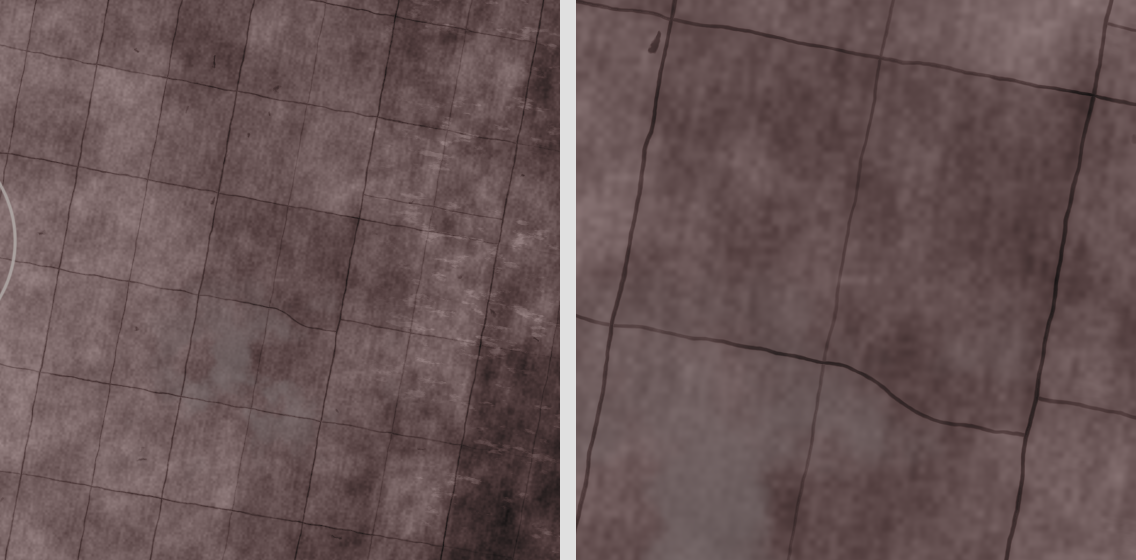
Left, the full canvas; right, a detail of the centre.
This texture is drawn by a Shadertoy shader. Its source:

```glsl
const vec2 PITCH = vec2(0.1295, 0.1895);   // slab size
const vec2 OFFSET = vec2(0.065, 0.082);    // first joint
const float COLUMN_LEAN = 0.185;
const float ROW_LEAN = 0.195;
const float ROW_FANNING = 0.024;           // rows flatten downwards
const float JOINT_WIDTH = 0.0011;
const float JOINT_DEPTH = 0.19;
const float LIGHT_TONE = 0.476;
const float DARK_TONE = 0.376;
const float SLAB_VARIATION = 0.04;
const float CLOUD_STRENGTH = 0.19;
const float MOTTLE_STRENGTH = 0.17;
const float GRAIN_STRENGTH = 0.06;
const int MARK_COUNT = 22;
const vec3 WARM_CAST = vec3(0.0, -0.080, -0.079);
const vec3 PALE_STAIN = vec3(0.465, 0.430, 0.432);
const vec3 RING_COLOR = vec3(0.68, 0.65, 0.64);
const vec2 RING_CENTER = vec2(-0.175, 0.430);
const float RING_RADIUS = 0.202;
const float RING_WIDTH = 0.0028;

float hash(vec2 p) {
    vec3 q = fract(p.xyx * 0.1031);
    q += dot(q, q.yzx + 33.33);
    return fract((q.x + q.y) * q.z);
}

float noise(vec2 p) {
    vec2 i = floor(p), f = fract(p);
    f = f * f * (3.0 - 2.0 * f);
    return mix(mix(hash(i), hash(i + vec2(1, 0)), f.x),
               mix(hash(i + vec2(0, 1)), hash(i + vec2(1, 1)), f.x), f.y);
}

float fbm(vec2 p) {
    float sum = 0.0, amp = 0.516;
    for (int i = 0; i < 5; i++) {
        sum += amp * noise(p);
        p = mat2(1.6, 1.2, -1.2, 1.6) * p + 7.3;
        amp *= 0.5;
    }
    return sum;
}

// Coverage of a thin line at distance d
float stroke(float d, float width, float px) {
    return 1.0 - smoothstep(width - px, width + px, d);
}

// Soft mask of a block of slabs
float block(vec2 g, vec2 lo, vec2 hi) {
    vec2 m = smoothstep(lo - 0.03, lo + 0.03, g) * (1.0 - smoothstep(hi - 0.03, hi + 0.03, g));
    return m.x * m.y;
}

void mainImage(out vec4 fragColor, in vec2 fragCoord) {
    vec2 p = fragCoord / iResolution.xy;
    p.y = 1.0 - p.y;                       // measured downwards
    float px = 1.0 / min(iResolution.x, iResolution.y);

    // Leaning slab grid with slightly rough joints
    vec2 lean = vec2(COLUMN_LEAN * p.y, (ROW_FANNING * p.y - ROW_LEAN) * p.x);
    vec2 grid = (p + lean - OFFSET) / PITCH;
    vec2 wander = vec2(fbm(p * 40.0), fbm(p * 40.0 + 40.0)) - 0.5;
    vec2 g = grid + wander * vec2(0.035, 0.03);
    float sag = smoothstep(4.05, 4.6, g.x) * step(g.x, 5.0);
    g.y -= 0.12 * sag * (1.0 - smoothstep(0.2, 0.5, abs(g.y - 2.1)));
    vec2 slab = floor(g);

    // Broad shading, darker to the right
    float edge = smoothstep(6.85, 7.2, grid.x);
    float tone = mix(LIGHT_TONE, DARK_TONE, smoothstep(0.05, 0.75, p.x));
    tone += 0.03 * (p.y - 0.4) * (1.0 - p.x);
    tone -= edge * mix(0.025, 0.105, smoothstep(0.5, 0.75, p.y));
    tone -= 0.05 * edge * (1.0 - smoothstep(0.1, 0.25, p.y));
    tone += SLAB_VARIATION * (hash(slab + 31.0) - 0.5);
    tone -= 0.060 * block(g, vec2(1, -2), vec2(3, 0));
    tone -= 0.030 * block(g, vec2(3, 1), vec2(5, 2));
    tone += 0.030 * block(g, vec2(5.9, -2), vec2(6.9, 5));

    // Clouded stains, mottling, grain and streaks along the columns
    float worn = smoothstep(0.55, 0.85, p.x);
    tone += CLOUD_STRENGTH * (fbm(p * 8.0 + 3.0) - 0.5);
    tone += MOTTLE_STRENGTH * mix(0.85, 1.3, worn) * (fbm(p * 30.0 + 11.0) - 0.5);
    tone += GRAIN_STRENGTH * (noise(p * 230.0) - 0.5);
    tone += 0.6 * GRAIN_STRENGTH * (noise(p * 110.0 + 60.0) - 0.5);
    tone += mix(0.025, 0.10, worn) * (fbm(grid * vec2(6.0, 1.6) + 19.0) - 0.5);
    tone += 0.045 * (noise(grid * vec2(26.0, 7.0)) - 0.5);

    // Short pale flakes lying along the rows on the worn side
    float chips = smoothstep(0.60, 0.78, fbm(grid * vec2(4.0, 16.0) + 5.0));
    tone += 0.10 * chips * worn * smoothstep(0.35, 0.6, noise(p * 9.0 + 2.0));

    // Joints: odd columns are strong, even ones fainter towards the right
    vec2 nearest = floor(g + 0.5);
    vec2 d = abs(g - nearest) * PITCH;
    float strong = mod(nearest.x, 2.0);
    float wearX = mix(0.6, 1.0, noise(vec2(nearest.x * 9.0, g.y * 5.0)));
    float wearY = mix(0.45, 1.0, noise(vec2(g.x * 3.0, nearest.y * 9.0 + 50.0)));
    wearX *= mix(mix(0.85, 0.50, smoothstep(2.5, 4.0, g.x)), 1.0, strong);
    wearY *= mix(1.0, 0.65, smoothstep(4.8, 6.5, g.x));
    wearY *= 1.0 - 0.7 * smoothstep(6.8, 7.2, g.x);
    float joint = max(stroke(d.x, JOINT_WIDTH * mix(0.85, 1.1, strong), px) * wearX,
                      stroke(d.y, JOINT_WIDTH, px) * wearY);
    float crack = stroke(abs(g.y - 0.76) * PITCH.y, 0.8 * JOINT_WIDTH, px);
    joint = max(joint, 0.6 * crack * step(5.0, g.x) * step(g.x, 7.0));
    float grime = exp(-d.x / 0.004) * wearX + exp(-d.y / 0.004) * wearY;
    tone -= JOINT_DEPTH * joint + 0.02 * grime;

    // Scattered dark chips and nicks
    for (int i = 0; i < MARK_COUNT; i++) {
        float id = float(i) + 1.0;
        vec2 q = p - vec2(hash(vec2(id, 3.7)), hash(vec2(id, 8.1)));
        q += wander * 0.02;
        float angle = 6.283 * hash(vec2(id, 5.3));
        vec2 dir = vec2(cos(angle), sin(angle));
        float size = mix(0.001, 0.010, pow(hash(vec2(id, 9.4)), 2.0));
        q -= dir * clamp(dot(q, dir), -size, size);
        tone -= mix(0.06, 0.17, hash(vec2(id, 1.9))) * stroke(length(q), 0.0016, 1.3 * px);
    }

    vec3 color = max(vec3(tone) + WARM_CAST * smoothstep(0.0, 0.35, tone), 0.08);

    // Cool mineral bloom on the lower middle slabs
    vec2 s = (p - vec2(0.45, 0.68)) / vec2(0.18, 0.15);
    float bloom = exp(-dot(s, s)) * smoothstep(0.45, 0.70, fbm(p * 17.0 + 27.0));
    color = mix(color, PALE_STAIN, 0.6 * bloom * (1.0 - joint));

    // Pale ring cut by the left border
    float ring = stroke(abs(length(p - RING_CENTER) - RING_RADIUS), RING_WIDTH, px);
    color = mix(color, RING_COLOR, 0.9 * ring);

    fragColor = vec4(color, 1.0);
}
```
